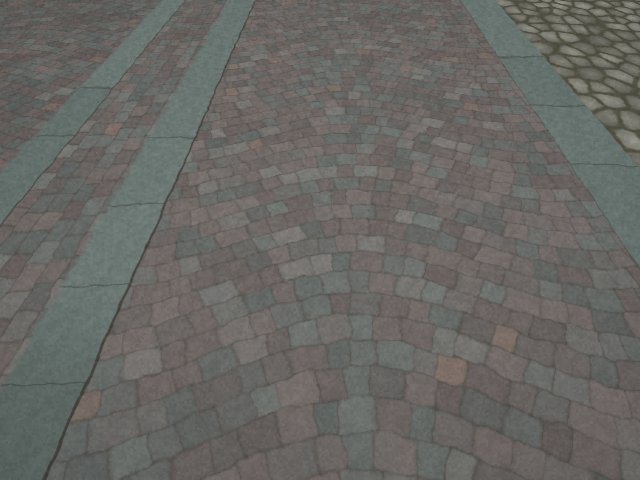
This texture is drawn by a Shadertoy shader. Its source:

```glsl
const float SETT = 0.055;
const vec3 JOINT = vec3(0.325, 0.315, 0.295);

float hash(vec2 p) {
    vec3 q = fract(p.xyx * 0.1031);
    q += dot(q, q.yzx + 33.33);
    return fract((q.x + q.y) * q.z);
}

// Nearest distance, gap between the two nearest, and cell value
vec3 cellular(vec2 p) {
    vec2 base = floor(p);
    float nearest = 9.0, second = 9.0, id = 0.0;
    for (int j = -1; j <= 1; j++)
    for (int i = -1; i <= 1; i++) {
        vec2 c = base + vec2(i, j);
        vec2 seed = c + 0.15 + 0.7 * vec2(hash(c), hash(c + 71.3));
        float dist = length(p - seed);
        if (dist < nearest) {
            second = nearest;
            nearest = dist;
            id = hash(c + 19.7);
        } else second = min(second, dist);
    }
    return vec3(nearest, second - nearest, id);
}

float layeredSines(vec2 p) {
    float sum = 0.0, amp = 0.5;
    for (int i = 0; i < 4; i++) {
        sum += amp * sin(p.x + 1.7 * sin(p.y)) * cos(0.8 * p.y - p.x * 0.4);
        p = mat2(1.3, 1.5, -1.5, 1.3) * p + 1.9;
        amp *= 0.6;
    }
    return sum;
}

float stroke(float dist, float halfWidth, float px) {
    return 1.0 - smoothstep(halfWidth - px, halfWidth + px, abs(dist));
}

// One rounded stone inside its unit cell
vec3 sett(vec2 cell, vec2 aa, float coolness) {
    vec2 id = floor(cell);
    float tone = hash(id + 7.1), hue = hash(id + 43.0);
    vec2 q = abs(fract(cell) - 0.5) - 0.33 - 0.03 * tone;
    float dist = length(max(q, 0.0)) - 0.13;
    float soft = 0.06 + 0.6 * max(aa.x, aa.y);
    vec3 stone = mix(vec3(0.421, 0.392, 0.382), vec3(0.396, 0.412, 0.402),
                     smoothstep(-0.3, 0.3, coolness - hue));
    stone *= 0.93 + 0.14 * tone;
    float rare = hash(id + 91.0);
    stone = mix(stone, vec3(0.50, 0.43, 0.395), 0.7 * step(0.986, rare));
    stone = mix(stone, vec3(0.47, 0.47, 0.455), 0.65 * step(rare, 0.07));
    float depth = 0.5 + 0.5 * hash(id + 13.0);
    return mix(stone, JOINT, depth * smoothstep(-soft, soft, dist));
}

// Stacked waves of stone, with joints square to each course
vec3 fan(vec2 g, vec2 aa, float centre, float coolness) {
    float w = g.x - centre, frequency = 5.7, rise = 0.08;
    float slope = rise * frequency * sin(frequency * w);
    float row = (g.y + rise * (1.0 - cos(frequency * w))) / SETT;
    float shift = hash(vec2(floor(row), 5.0));
    float column = w * 1.05 / SETT - slope * (fract(row) - 0.5) + shift;
    column += 0.16 * sin(column * 2.1 + shift * 40.0);
    return sett(vec2(column + 60.0, row + 20.0), aa / SETT, coolness);
}

// Straight courses running into the distance
vec3 courses(vec2 g, vec2 aa, float coolness) {
    vec2 size = vec2(0.046, 0.07);
    float lane = floor(g.x / size.x);
    vec2 cell = vec2(g.x / size.x, g.y / size.y + hash(vec2(lane + 50.0, 3.0)));
    return sett(cell + 80.0, aa / size, coolness);
}

vec3 cobbles(vec2 g) {
    vec3 c = cellular(g / vec2(0.085, 0.115) + 30.0);
    vec3 stone = mix(vec3(0.42, 0.42, 0.385), vec3(0.55, 0.545, 0.51), c.z);
    stone *= 1.1 - 0.4 * c.x;
    float body = smoothstep(0.03, 0.3, c.y) * smoothstep(0.75, 0.5, c.x);
    return mix(vec3(0.32, 0.315, 0.26), stone, body);
}

// Slabs whose cross joints lie evenly in log depth
vec3 slabs(float depth, float d, float first, float gap, vec2 range, float px) {
    float n = (log(depth) - first) / gap;
    float k = clamp(round(n), range.x, range.y);
    float tone = hash(vec2(clamp(floor(n), range.x - 1.0, range.y) + 9.0, first * 50.0));
    vec3 col = vec3(0.405, 0.453, 0.438) * (0.96 + 0.07 * tone);
    float crack = stroke((n - k) * gap * d, 0.0012, px);
    return mix(col, vec3(0.27, 0.28, 0.26), 0.65 * crack);
}

void mainImage(out vec4 fragColor, in vec2 fragCoord) {
    vec2 p = fragCoord / iResolution.y;
    float px = 1.0 / iResolution.y;

    // Ground plane: x across the street, y into the distance
    float d = 1.384 - p.y, depth = 1.0 / d;
    vec2 ground = vec2((p.x - 0.701) * depth, 1.2 * depth);
    vec2 aa = px * vec2(depth, 1.2 * depth * depth);
    vec2 bent = ground + 0.007 * vec2(layeredSines(ground * 31.0), layeredSines(ground.yx * 34.0));
    float u = ground.x + 0.005 * layeredSines(ground * 27.0);
    float jointDepth = depth * (1.0 + 0.008 * layeredSines(ground * 22.0));

    // Paving bands
    float coolness = 0.3 + 0.3 * smoothstep(0.5, 0.05, p.x)
                   + 0.2 * exp(-90.0 * pow(ground.x - 0.045, 2.0));
    vec3 outer = fan(bent, aa, -1.4, 0.5) * 0.97;
    vec3 lane = courses(bent, aa, 0.45);
    vec3 street = fan(bent, aa, 0.045, coolness);
    vec3 leftSlab = slabs(jointDepth, d, 0.405, 0.165, vec2(0.0, 1.0), px);
    vec3 kerb = slabs(jointDepth, d, -0.172, 0.191, vec2(0.0, 3.0), px);
    kerb *= mix(0.91, 1.0, smoothstep(0.15, 0.45, p.y));
    vec3 rightSlab = slabs(jointDepth, d, 0.504, 0.185, vec2(-1.0, 1.0), px);

    float e = aa.x;
    vec3 col = mix(outer, leftSlab, smoothstep(-e, e + 0.012, u + 0.95));
    col = mix(col, lane, smoothstep(-e, e, u + 0.82));
    col = mix(col, kerb, smoothstep(-e, e + 0.012, u + 0.59));
    col = mix(col, street, smoothstep(-e, e, u + 0.44));
    col = mix(col, rightSlab, smoothstep(-e, e, u - 0.67));
    col = mix(col, cobbles(bent), smoothstep(-e, e, u - 0.86));

    // Dark seams along the slabs
    float seam = stroke((u + 0.44) * d, 0.0028 * d, px);
    seam = max(seam, 0.8 * stroke((u + 0.82) * d, 0.002 * d, px));
    seam = max(seam, 0.5 * stroke((u - 0.67) * d, 0.0015 * d, px));
    col = mix(col, vec3(0.23, 0.22, 0.20), 0.8 * seam);

    // Worn surface, grain and light falloff
    col *= 1.0 + 0.05 * layeredSines(ground * vec2(95.0, 80.0));
    col += 0.035 * (cellular(p * 170.0).z - 0.5);
    vec2 away = (p - vec2(0.66, 0.55)) * vec2(0.85, 1.1);
    col *= 1.065 - 0.24 * dot(away, away);
    fragColor = vec4(col, 1.0);
}
```
